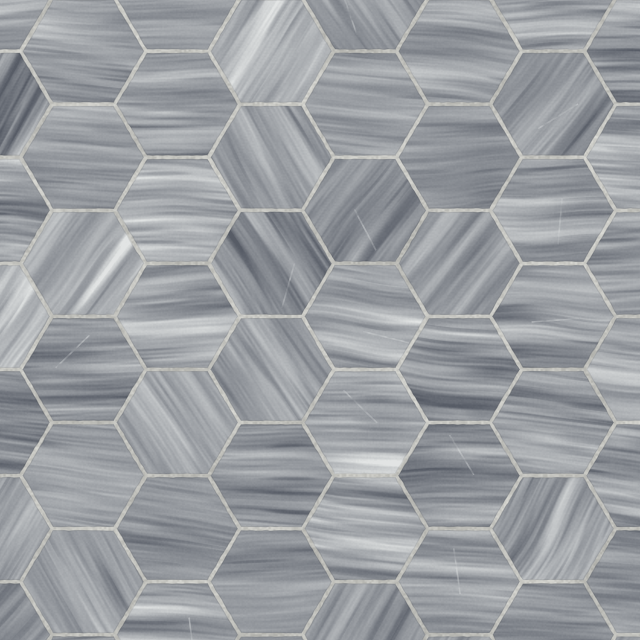
Give the GLSL for this pattern, as a Shadertoy shader.

```glsl
// Flat-topped hexagonal tiles of grey veined marble with pale grout joints.
// Each hexagon gets a hashed tone and cutting direction; its veins are layers
// of value noise stretched along that direction, plus white bands and scratches.

const vec2  PITCH       = vec2(0.1468, 0.1658);  // column and row spacing
const vec2  ORIGIN      = vec2(0.1302, 0.5885);  // centre of tile (0, 0)
const float GROUT_WIDTH = 0.0056;
const float LEVEL_SHARE = 0.54;                  // share of near-horizontal tiles
const float SLANT       = 0.98;                  // angle of the slanted veins
const float SLANT_VARY  = 0.20;
const float TONE_MEAN   = 0.51;
const float TONE_VARY   = 0.24;                  // tone spread between tiles
const float WARP        = 0.010;                 // waviness of the veins
const float SCRATCHED   = 0.25;                  // share of scratched tiles
const vec3  STONE_DARK  = vec3(0.34, 0.36, 0.40);
const vec3  STONE_LIGHT = vec3(0.86, 0.87, 0.87);
const vec3  GROUT       = vec3(0.77, 0.77, 0.75);

float hash(vec2 p) {
    return fract(sin(dot(p, vec2(127.1, 311.7))) * 43758.5453);
}

float noise(vec2 p) {
    vec2 i = floor(p), f = fract(p);
    f = f * f * (3.0 - 2.0 * f);
    return mix(mix(hash(i), hash(i + vec2(1, 0)), f.x),
               mix(hash(i + vec2(0, 1)), hash(i + vec2(1, 1)), f.x), f.y);
}

// Offset from the nearest hexagon centre in row pitches; id is the tile index.
vec2 hexCell(vec2 p, out vec2 id) {
    const vec2 period = vec2(1.7320508, 1.0);
    vec2 a = floor(p / period + 0.5);
    vec2 b = floor(p / period) + 0.5;
    vec2 da = p - a * period, db = p - b * period;
    bool nearA = dot(da, da) < dot(db, db);
    id = floor(2.0 * (nearA ? a : b) + 0.5);
    return nearA ? da : db;
}

// Distance to the hexagon border, positive inside.
float hexEdge(vec2 p) {
    p = abs(p);
    return 0.5 - max(p.y, dot(p, vec2(0.8660254, 0.5)));
}

float segmentDistance(vec2 p, vec2 a, vec2 b) {
    vec2 ab = b - a;
    return length(p - a - ab * clamp(dot(p - a, ab) / dot(ab, ab), 0.0, 1.0));
}

float veinAngle(vec2 id) {
    float pick = hash(id + 3.7);
    float vary = (hash(id + 8.3) - 0.5) * SLANT_VARY;
    if (pick < LEVEL_SHARE) return vary - 0.04;
    return vary + (pick < 0.5 + 0.5 * LEVEL_SHARE ? SLANT : -SLANT);
}

// Stone tone from 0 (dark) to 1 (light); x runs along the veins.
float veins(vec2 p, vec2 id) {
    vec2 seed = 90.0 * vec2(hash(id + 1.3), hash(id + 5.9));
    p.y += WARP * (noise(p * vec2(9.0, 7.0) + seed) - 0.5);

    float tone = TONE_MEAN + TONE_VARY * (hash(id + 2.1) - 0.5);
    float contrast = mix(0.65, 1.25, hash(id + 6.4));
    vec2 frequency = vec2(3.0, 38.0);
    float weight = 0.44, streaks = 0.0;
    for (int i = 0; i < 4; i++) {
        streaks += weight * (noise(p * frequency + seed) - 0.5);
        frequency *= vec2(1.7, 2.0);
        weight *= 0.76;
        seed += 17.3;
    }
    tone += contrast * streaks;

    // Broken dark threads and occasional white bands
    tone -= 0.17 * contrast * smoothstep(0.62, 0.95, noise(p * vec2(9.0, 140.0) + seed));
    float band = smoothstep(0.70, 0.93, noise(p * vec2(2.5, 34.0) + seed + 31.0));
    return tone + 0.34 * band * smoothstep(0.25, 0.8, hash(id + 9.2));
}

// Coverage of one fine scratch, on some tiles only.
float scratch(vec2 p, vec2 id, float pixel) {
    float angle = 6.2832 * hash(id + 14.2);
    vec2 middle = 0.07 * (vec2(hash(id + 15.1), hash(id + 16.6)) - 0.5);
    vec2 reach = 0.035 * vec2(cos(angle), sin(angle));
    float d = segmentDistance(p, middle - reach, middle + reach);
    float line = 1.0 - smoothstep(0.0003, 0.0003 + 1.2 * pixel, d);
    return line * step(hash(id + 12.8), SCRATCHED) * noise(p * 160.0 + id);
}

void mainImage(out vec4 fragColor, in vec2 fragCoord) {
    vec2 uv = fragCoord / iResolution.y;
    float pixel = 1.0 / iResolution.y;

    // Tile lookup, with columns scaled to regular hexagons
    vec2 id;
    vec2 cell = hexCell((uv - ORIGIN) / PITCH * vec2(0.8660254, 1.0), id);
    vec2 local = cell * PITCH.y;
    float edge = hexEdge(cell) * PITCH.y + 0.0011 * (noise(uv * 130.0) - 0.5);

    // Veined stone
    float angle = veinAngle(id);
    vec2 along = vec2(cos(angle), sin(angle));
    float tone = veins(vec2(dot(local, along), dot(local, vec2(-along.y, along.x))), id);
    tone += 0.05 * (noise(uv * 420.0) - 0.5);
    vec3 stone = mix(STONE_DARK, STONE_LIGHT, clamp(tone, 0.0, 1.05));
    stone = mix(stone, STONE_LIGHT, 0.5 * scratch(local, id, pixel));

    // Grout with a faint shadow along its rim
    float halfWidth = 0.5 * GROUT_WIDTH;
    stone *= 1.0 - 0.10 * (1.0 - smoothstep(halfWidth, halfWidth + 0.0025, edge));
    vec3 grout = GROUT + 0.10 * (noise(uv * 14.0) - 0.5) + 0.10 * (noise(uv * 280.0) - 0.5);
    float cover = smoothstep(halfWidth - 0.8 * pixel, halfWidth + 0.8 * pixel, edge);
    fragColor = vec4(mix(grout, stone, cover), 1.0);
}
```
